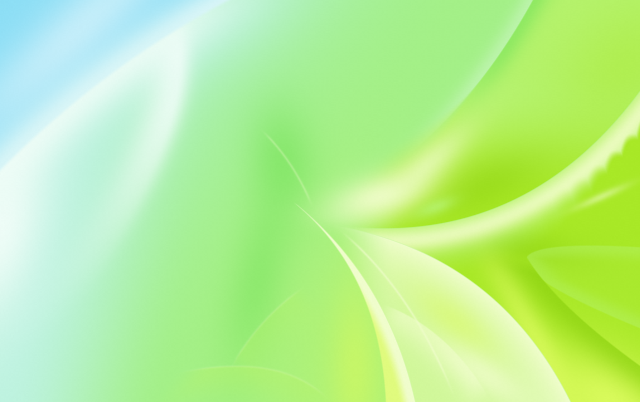
Write a Shadertoy shader that draws this background.

```glsl
// Abstract spring background: a sky corner, mint veils, lime leaves and a pale stem.
// Edges are parabolic arcs through control points; their signed distance and position
// drive the fills, rims and soft glows.

const float ASPECT = 1.587;
const float EDGE = 0.0025;
const float GRAIN = 0.006;

const vec3 SKY = vec3(.55, .87, .96);
const vec3 PALE_SKY = vec3(.80, .94, .98);
const vec3 WHITE = vec3(.94, .99, .97);
const vec3 AQUA = vec3(.75, .95, .90);
const vec3 MINT = vec3(.67, .94, .75);
const vec3 GREEN = vec3(.64, .94, .53);
const vec3 DEEP = vec3(.47, .89, .36);
const vec3 SPRING = vec3(.71, .95, .43);
const vec3 LIME = vec3(.66, .91, .15);
const vec3 OLIVE = vec3(.55, .82, .06);
const vec3 YELLOW = vec3(.85, .98, .36);
const vec3 CREAM = vec3(.94, .99, .80);

vec2 p; // current point, height 0 to 1

float hash(vec2 q) { return fract(sin(dot(q, vec2(127.1, 311.7))) * 43758.55); }
float cross2(vec2 a, vec2 b) { return a.x * b.y - a.y * b.x; }

// Arc from a to c bent toward b. x: distance, positive on the chord side; y: position.
vec2 arc(float ax, float ay, float bx, float by, float cx, float cy) {
    vec2 a = vec2(ax, ay), b = vec2(bx, by), c = vec2(cx, cy);
    vec2 d = 2. * (b - a), e = a - 2. * b + c, q = p - a;
    float det = cross2(d, e), t = cross2(q, e) / det;
    vec2 slope = (vec2(-d.y, d.x) - 2. * t * vec2(e.y, -e.x)) / det;
    return vec2((cross2(d, q) / det - t * t) / length(slope), t);
}

float fill(float d) { return smoothstep(-EDGE, EDGE, d); }
float bell(float d, float width) { return exp(-d * d / (width * width)); }
float span(float t) { return smoothstep(0., .2, t) * (1. - smoothstep(.8, 1., t)); }
float thread(vec2 d) { return bell(d.x, .003) * span(d.y); }

// Soft ellipse: center, radii and turn.
float glow(float x, float y, float rx, float ry, float turn) {
    vec2 q = p - vec2(x, y);
    float c = cos(turn), s = sin(turn);
    q = vec2(c * q.x + s * q.y, c * q.y - s * q.x) / vec2(rx, ry);
    return exp(-dot(q, q));
}

void mainImage(out vec4 fragColor, in vec2 fragCoord) {
    p = fragCoord / iResolution.xy * vec2(ASPECT, 1.);

    vec2 sky = arc(0., .576, .255, .835, .568, 1.);
    vec2 veil = arc(.43, .92, .5, .7, .12, .15);
    vec2 sweep = arc(.826, .494, 1.126, .643, 1.322, 1.);
    vec2 wing = arc(.847, .438, 1.3, .385, 1.587, .773);
    vec2 leaf = arc(.837, .438, 1.234, .365, 1.415, 0.);
    vec2 vein = arc(.837, .432, 1.02, .284, 1.132, 0.);
    vec2 fold = arc(.94, .246, 1.11, .19, 1.219, 0.);
    vec2 stemTop = arc(.727, .498, .961, .311, 1.03, 0.);
    vec2 stemLow = arc(.727, .498, .941, .323, .957, 0.);
    vec2 blade = arc(1.306, .36, 1.38, .24, 1.587, .09);
    vec2 bladeTop = arc(1.306, .36, 1.33, .4, 1.587, .385);
    vec2 mound = arc(.43, .07, .7, .13, .82, 0.);
    vec2 rib = arc(.57, .08, .64, .21, .76, .29);
    vec2 hair = arc(.645, .68, .73, .6, .777, .48);

    // Ground
    vec3 col = mix(MINT, GREEN, smoothstep(.2, .9, .8 * p.x + .55 - .6 * p.y));
    col = mix(col, SPRING, .75 * glow(.9, .05, .26, .42, 0.));
    col = mix(col, DEEP, .6 * glow(.7, .6, .08, .14, .1));
    col = mix(col, DEEP, .5 * glow(.64, .3, .07, .24, -.2));
    col = mix(col, YELLOW, .5 * glow(.88, .08, .06, .22, 0.));

    // Pale veil and sky
    col = mix(col, AQUA, .9 - .9 * smoothstep(0., .42, p.x - .2 * p.y));
    col = mix(col, AQUA, .7 * glow(.5, .93, .3, .12, .5));
    col = mix(col, WHITE, .95 * glow(0., .43, .11, .25, -.25));
    col = mix(col, WHITE, .85 * bell(sky.x, .07) * (1. - smoothstep(.6, 1.3, sky.y)));
    float veilFade = smoothstep(-.2, .15, veil.y) * (1. - smoothstep(.3, 1., veil.y));
    col = mix(col, WHITE, .85 * veilFade * bell(veil.x, veil.x > 0. ? .075 : .032));
    vec3 air = mix(SKY, PALE_SKY, .85 * glow(.2, .93, .42, .08, .75));
    air = mix(air, WHITE, .75 * bell(sky.x, .06));
    col = mix(col, air, smoothstep(-.006, .006, -sky.x));

    // Upper right panel, melting into a pale flare toward its root
    float right = smoothstep(.84, 1.02, p.x);
    float crisp = smoothstep(.25, .7, sweep.y);
    col = mix(col, WHITE, .3 * fill(sweep.x) * bell(sweep.x, .03) * crisp);
    vec3 panel = mix(LIME, SPRING, smoothstep(.5, .78, p.y));
    panel = mix(panel, LIME, .4 * glow(1.55, .83, .2, .14, .7));
    panel = mix(panel, OLIVE, .45 * glow(1.2, .54, .15, .06, .4));
    panel = mix(panel, DEEP, .6 * bell(sweep.x, .035) * smoothstep(.5, .85, sweep.y));
    float soft = mix(.05, EDGE, crisp);
    col = mix(col, panel, smoothstep(-soft, soft, -sweep.x) * fill(wing.x) * right);
    float above = smoothstep(-.05, .02, wing.x);
    col = mix(col, CREAM, .9 * glow(.94, .51, .13, .055, .3) * above);
    col = mix(col, CREAM, .7 * glow(1.06, .59, .14, .045, .72) * above);
    col = mix(col, SPRING, .8 * glow(1.08, .485, .05, .018, .35) * above);

    // Lower right: ray, blade and scalloped white rim
    vec3 low = mix(LIME, YELLOW, glow(1.52, 0., .2, .12, -.5));
    low = mix(low, YELLOW, .8 * glow(1.34, .14, .28, .04, -1.07));
    low = mix(low, OLIVE, .5 * glow(1.28, .39, .16, .05, -.2));
    low = mix(low, OLIVE, .7 * fill(-blade.x) * bell(blade.x, .05) * smoothstep(0., .2, blade.y));
    float tongue = fill(blade.x) * fill(bladeTop.x);
    low = mix(low, SPRING, tongue * (.1 + .35 * bell(min(blade.x, bladeTop.x), .035)));
    float tip = smoothstep(.5, .9, wing.y);
    float depth = .014 * abs(sin(wing.y * 50.)) * tip - wing.x;
    float rim = 1. - smoothstep(mix(.02, .055, tip), mix(.14, .075, tip), depth);
    low = mix(low, mix(SPRING, CREAM, bell(wing.x + .035, .035)), .9 * rim);
    low = mix(low, CREAM, .5 * glow(1.49, .51, .07, .01, .42));
    col = mix(col, low, fill(-wing.x) * fill(-leaf.x) * smoothstep(.84, .95, p.x));

    // Large leaf
    vec3 blush = mix(SPRING, CREAM, .45 + .55 * exp(-max(leaf.x, 0.) / .08));
    blush = mix(blush, YELLOW, .5 * glow(1.13, .2, .13, .05, -.7));
    blush = mix(blush, CREAM, .6 * fill(fold.x) * bell(fold.x, .05) * span(fold.y));
    blush = mix(blush, CREAM, .7 * glow(1.2, .07, .13, .04, -.6));
    col = mix(col, blush, fill(leaf.x) * fill(-stemTop.x) * smoothstep(.82, .98, p.x));

    // Stem, mound and fine lines
    vec3 stem = mix(CREAM, YELLOW, .7 * smoothstep(.012, .04, stemTop.x));
    col = mix(col, stem, fill(stemTop.x) * fill(-stemLow.x) * smoothstep(0., .03, stemTop.y));
    col = mix(col, SPRING, .5 * fill(mound.x) * bell(mound.x, .07) * span(mound.y));
    col = mix(col, SPRING, .4 * fill(rib.x) * bell(rib.x, .08) * span(rib.y));
    float lines = .6 * thread(vein) + .15 * (thread(mound) + thread(rib)) + .3 * thread(hair);
    col = mix(col, CREAM, lines);

    col += GRAIN * (hash(floor(p * 320.)) - .5);
    fragColor = vec4(clamp(col, 0., 1.), 1.);
}
```
